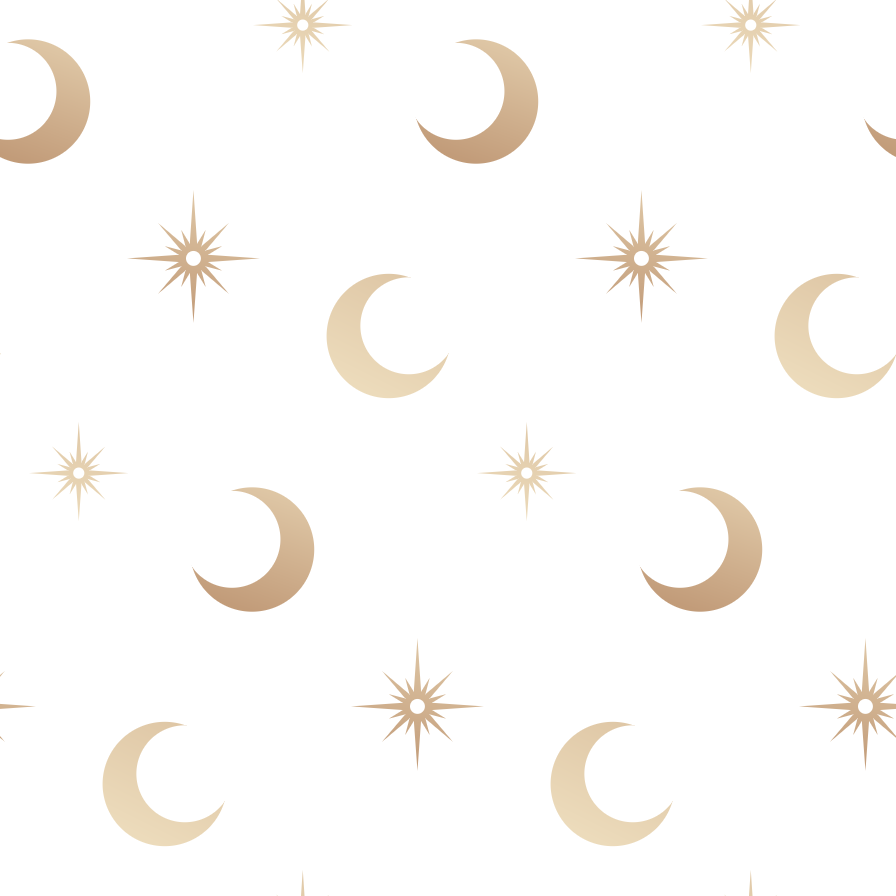
A WebGL 1 fragment shader for this pattern:

```glsl
precision highp float;
// Gold crescent moons and sixteen-ray stars on white, staggered half a step per row.

uniform vec2 u_resolution;

// Offset from the nearest copy of a motif; odd rows shift by half a column.
vec2 fromNearest(vec2 p, vec2 center) {
  vec2 d = p - center;
  float row = floor(d.y / 0.5 + 0.5);
  d -= row * vec2(0.25, 0.5);
  d.x = mod(d.x + 0.25, 0.5) - 0.25;
  return d;
}

// Antialiased coverage of a signed distance.
float cover(float dist, float px) {
  return clamp(0.5 - dist / px, 0.0, 1.0);
}

// Disc with a smaller disc cut from its upper left.
float crescent(vec2 p, float px) {
  float outer = length(p) - 0.0694;
  float bite = length(p - vec2(-0.0224, 0.0114)) - 0.0541;
  return cover(max(outer, -bite), px);
}

// Tapered ray along an angle, box filtered so that thin tips fade cleanly.
float ray(vec2 p, float angle, float len, float width, float px) {
  vec2 dir = vec2(cos(angle), sin(angle));
  float along = dot(p, dir);
  float across = abs(dir.x * p.y - dir.y * p.x);
  float halfWidth = width * max(0.0, 1.0 - along / len);
  return cover(across - halfWidth, px) - cover(across + halfWidth, px);
}

// Four long, four diagonal and eight short rays around a round hole.
float star(vec2 p, float radius, float px) {
  p /= radius;
  px /= radius;
  float longLen = abs(p.y) > abs(p.x) ? 1.0 + 0.03 * sign(p.y) : 1.0;
  vec2 q = abs(p);
  q = vec2(max(q.x, q.y), min(q.x, q.y));
  float shape = ray(q, 0.0, longLen, 0.07, px);
  shape = max(shape, ray(q, 0.7854, 0.76, 0.062, px));
  shape = max(shape, ray(q, 0.405, 0.47, 0.07, px));
  shape = max(shape, cover(length(p) - 0.2, px));
  return shape * cover(0.112 - length(p), px);
}

// Linear blend of two colours along a direction, spanning -reach to reach.
vec3 gradient(vec2 p, vec2 dir, float reach, vec3 start, vec3 end) {
  return mix(start, end, clamp(0.5 + 0.5 * dot(p, normalize(dir)) / reach, 0.0, 1.0));
}

void main() {
  float size = min(u_resolution.x, u_resolution.y);
  vec2 p = gl_FragCoord.xy / size;
  float px = 1.0 / size;

  vec3 bronze = vec3(0.76, 0.61, 0.475);
  vec3 sand = vec3(0.87, 0.775, 0.645);
  vec3 cream = vec3(0.93, 0.865, 0.74);
  vec3 color = vec3(1.0);

  // Bronze moon, open to the left
  vec2 d = fromNearest(p, vec2(0.5313, 0.8867));
  color = mix(color, gradient(d, vec2(0.35, 1.0), 0.066, bronze, sand), crescent(d, px));

  // Cream moon, mirrored
  d = fromNearest(p, vec2(0.4339, 0.625));
  vec3 moonTint = gradient(d, vec2(0.5, 1.0), 0.075, cream, sand);
  color = mix(color, moonTint, crescent(vec2(-d.x, d.y), px));

  // Large bronze star
  d = fromNearest(p, vec2(0.2159, 0.7116));
  color = mix(color, gradient(d, vec2(0.2, 1.0), 0.07, bronze, sand), star(d, 0.0742, px));

  // Small cream star
  d = fromNearest(p, vec2(0.0879, 0.472));
  color = mix(color, gradient(d, vec2(0.3, 1.0), 0.07, cream, sand), star(d, 0.0555, px));

  gl_FragColor = vec4(color, 1.0);
}
```
